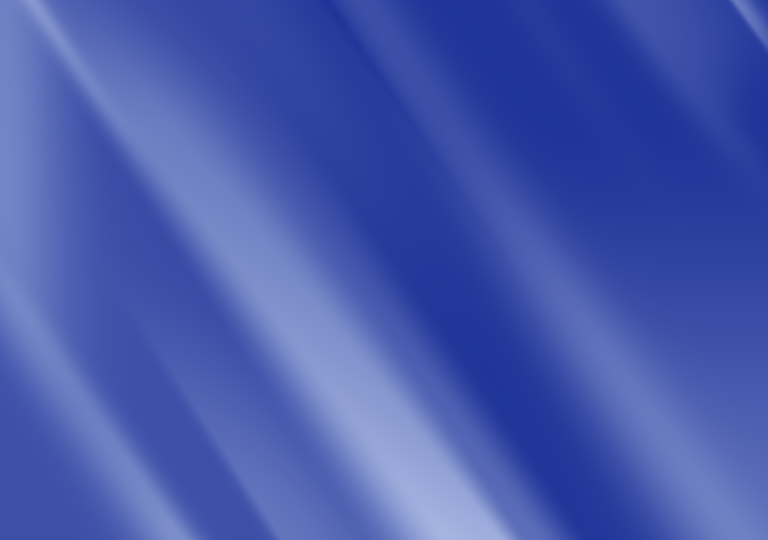
A Shadertoy shader for this background:

```glsl
// Soft diagonal beams of pale light over a deep blue ground.
// Each beam is a slanted falloff whose strength varies down the canvas;
// the summed light picks a tone between a deep and a pale blue.

#define DEEP_BLUE vec3(0.11, 0.19, 0.59)
#define PALE_BLUE vec3(0.65, 0.71, 0.88)
#define ASPECT 1.4222
#define SLANT 0.67
#define LEFT_GLOW 0.40
#define RIGHT_HAZE 0.42

// Signed horizontal distance to a line from (top, 0) to (bottom, 1).
float offsetFrom(vec2 p, float top, float bottom) {
    return p.x - mix(top, bottom, p.y);
}

// Beam with a separate softness on its left and right side.
float streak(vec2 p, float top, float bottom, float softLeft, float softRight) {
    float d = offsetFrom(p, top, bottom);
    d /= d < 0.0 ? softLeft : softRight;
    return exp(-d * d);
}

// Smooth step from 0 to 1 across a line.
float rise(float d, float soft) {
    return smoothstep(-soft, soft, d);
}

// Strength that fades from 1 at the top to 0 at the given depth.
float fadeBy(float y, float depth) {
    return 1.0 - smoothstep(0.0, depth, y);
}

// Broad tones behind the beams.
float ambientLight(vec2 p) {
    float across = p.x - SLANT * p.y;
    float light = mix(0.24, 0.03, smoothstep(-0.2, 0.5, across));
    light += RIGHT_HAZE * smoothstep(0.2, 1.05, p.y) * smoothstep(0.5, 0.85, across);

    float glow = exp(-pow(p.x / 0.12, 2.0));
    glow *= 1.0 - rise(offsetFrom(p, 0.07, 0.75), 0.06);
    glow *= smoothstep(-0.12, 0.1, offsetFrom(p, -0.36, 0.333));
    return light + LEFT_GLOW * glow;
}

// Wide central beam with its dimmer shelf on the right.
float centralBeam(vec2 p) {
    float y = p.y;
    float leftSide = rise(offsetFrom(p, 0.04, 0.75), mix(0.03, 0.09, y));
    float coreEdge = 1.0 - rise(offsetFrom(p, 0.24, 0.95), mix(0.17, 0.025, sqrt(y)));
    float shelfEdge = 1.0 - rise(offsetFrom(p, 0.36, 1.045), 0.05);
    float core = 0.2 + 0.12 * smoothstep(0.0, 0.25, y) + 0.13 * y * y * y;
    float shelf = 0.02 + 0.38 * y;
    float rim = 0.2 * fadeBy(y, 0.4) * streak(p, 0.06, 0.73, 0.02, 0.02);
    return leftSide * (core * coreEdge + shelf * shelfEdge) + rim;
}

// Narrow beams in the lower left.
float leftBeams(vec2 p) {
    float line = 0.47 * pow(p.y, 1.5) * streak(p, -0.36, 0.333, 0.08, 0.04);
    float fold = 0.28 * smoothstep(0.45, 1.0, p.y) * streak(p, -0.118, 0.528, 0.02, 0.2);
    return line + fold;
}

// Long beam right of center, with a dark crease beside it.
float rightBeam(vec2 p) {
    float y = p.y;
    float beam = (0.2 + 0.15 * smoothstep(0.2, 0.7, y))
               * streak(p, 0.67, 1.343, 0.05 + 0.08 * y, 0.07 + 0.03 * y);
    float plateau = 0.13 * fadeBy(y, 0.7) * streak(p, 0.45, 1.12, 0.17, 0.12);
    float crease = 0.06 * fadeBy(y, 0.6) * streak(p, 0.605, 1.29, 0.015, 0.015);
    return beam + plateau - crease;
}

// Short beams that leave through the upper right corner.
float cornerBeams(vec2 p) {
    float y = p.y;
    float veilWidth = mix(0.18, 0.04, smoothstep(0.0, 0.25, y));
    float veil = 0.24 * fadeBy(y, 0.45) * streak(p, 1.165, 1.885, 0.05, veilWidth);
    float glint = 0.45 * fadeBy(y, 0.2) * streak(p, 1.362, 2.09, 0.01, 0.03);
    float wisp = 0.05 * fadeBy(y, 0.5) * streak(p, 0.97, 1.64, 0.04, 0.04);
    return veil + glint + wisp;
}

void mainImage(out vec4 fragColor, in vec2 fragCoord) {
    // Canvas units: x to the right, y downward from the top.
    vec2 uv = fragCoord / iResolution.xy;
    vec2 p = vec2(uv.x * ASPECT, 1.0 - uv.y);

    float light = ambientLight(p) + centralBeam(p) + leftBeams(p)
                + rightBeam(p) + cornerBeams(p);
    fragColor = vec4(mix(DEEP_BLUE, PALE_BLUE, clamp(light, 0.0, 1.1)), 1.0);
}
```
